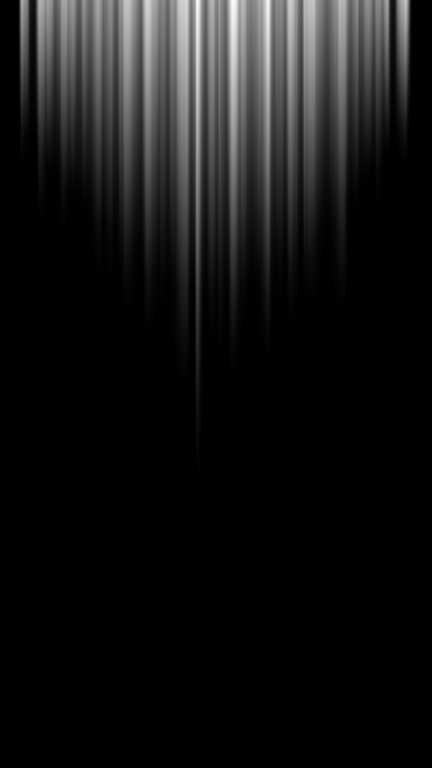
This background is drawn by a Shadertoy shader. Its source:

```glsl
const float LEFT_EDGE = 0.046;
const float RIGHT_EDGE = 0.949;
const float EDGE_SOFTNESS = 0.005;
const float DOME_CENTER = 0.495;
const float DOME_HALF_WIDTH = 0.455;
const float SIDE_LENGTH = 0.20;
const float DOME_LENGTH = 0.28;
const float VEIL_LEVEL = 0.34;
const float VEIL_REACH = 0.80;
const float FADE_POWER = 1.35;
const float HARD_SIDE = 0.4;
const float GRAIN_LINES = 150.0;
const float GRAIN_AMOUNT = 0.22;
const int MINOR_COUNT = 32;
const int LEAD_COUNT = 12;

// Lead streaks: position, soft width (sign = soft side), length, brightness
const vec4 LEAD_STREAKS[LEAD_COUNT] = vec4[](
    vec4(0.050,  0.014, 0.22, 0.50),
    vec4(0.092,  0.018, 0.29, 0.55),
    vec4(0.290,  0.026, 0.41, 0.66),
    vec4(0.341,  0.026, 0.44, 0.72),
    vec4(0.430, -0.030, 0.51, 0.74),
    vec4(0.456,  0.012, 0.63, 0.86),
    vec4(0.537,  0.023, 0.49, 0.94),
    vec4(0.621, -0.022, 0.47, 0.82),
    vec4(0.671,  0.020, 0.43, 0.60),
    vec4(0.716,  0.030, 0.40, 0.62),
    vec4(0.794, -0.028, 0.41, 0.58),
    vec4(0.938, -0.020, 0.22, 0.58));

float hash(float n) {
    return fract(sin(n * 127.1) * 43758.5453);
}

float noise(float x) {
    float cell = floor(x);
    float f = fract(x);
    return mix(hash(cell), hash(cell + 1.0), f * f * (3.0 - 2.0 * f));
}

// Length of the light at a horizontal position
float domeLength(float x) {
    float u = min(abs(x - DOME_CENTER) / DOME_HALF_WIDTH, 1.0);
    return SIDE_LENGTH + DOME_LENGTH * (1.0 - pow(u, 1.8));
}

float fade(float depth, float reach) {
    return pow(clamp(1.0 - depth / reach, 0.0, 1.0), FADE_POWER);
}

// One streak: crisp on one side, soft on the other, narrowing downward
float streak(float x, float depth, vec4 s) {
    float offset = (x - s.x) * sign(s.y);
    float taper = mix(1.0, 0.55, clamp(depth / s.z, 0.0, 1.0));
    float width = abs(s.y) * taper * (offset > 0.0 ? 1.0 : HARD_SIDE);
    float d = offset / width;
    return s.w * exp(-d * d) * fade(depth, s.z);
}

float gap(float x, float center, float halfWidth) {
    float d = (x - center) / halfWidth;
    return 1.0 - 0.85 * exp(-d * d * d * d);
}

void mainImage(out vec4 fragColor, in vec2 fragCoord) {
    vec2 uv = fragCoord / iResolution.xy;
    float x = uv.x;
    float depth = 1.0 - uv.y;

    // Scattered minor streaks
    float beams = 0.0;
    float spacing = (RIGHT_EDGE - LEFT_EDGE) / float(MINOR_COUNT);
    for (int i = 0; i < MINOR_COUNT; i++) {
        float id = float(i) + 1.0;
        float center = LEFT_EDGE + spacing * (id - 0.5 + 0.6 * (hash(id) - 0.5));
        float side = hash(id + 40.0) < 0.7 ? 1.0 : -1.0;
        float width = side * mix(0.012, 0.022, hash(id + 80.0));
        float reach = domeLength(center) * mix(0.78, 1.0, hash(id + 120.0));
        float level = mix(0.26, 0.54, hash(id + 160.0));
        beams = max(beams, streak(x, depth, vec4(center, width, reach, level)));
    }

    // Lead streaks
    for (int i = 0; i < LEAD_COUNT; i++) {
        beams = max(beams, streak(x, depth, LEAD_STREAKS[i]));
    }

    // Soft veil, fine vertical lines
    float veil = VEIL_LEVEL * fade(depth, domeLength(x) * VEIL_REACH);
    float light = veil + beams * (1.0 - veil);
    light *= 1.0 + GRAIN_AMOUNT * (noise(x * GRAIN_LINES) - 0.5);

    // Dark slits and outer limits
    light *= gap(x, 0.076, 0.010) * gap(x, 0.909, 0.009);
    light *= smoothstep(LEFT_EDGE - EDGE_SOFTNESS, LEFT_EDGE + EDGE_SOFTNESS, x);
    light *= 1.0 - smoothstep(RIGHT_EDGE - EDGE_SOFTNESS, RIGHT_EDGE + EDGE_SOFTNESS, x);

    fragColor = vec4(vec3(clamp(light, 0.0, 1.0)), 1.0);
}
```
